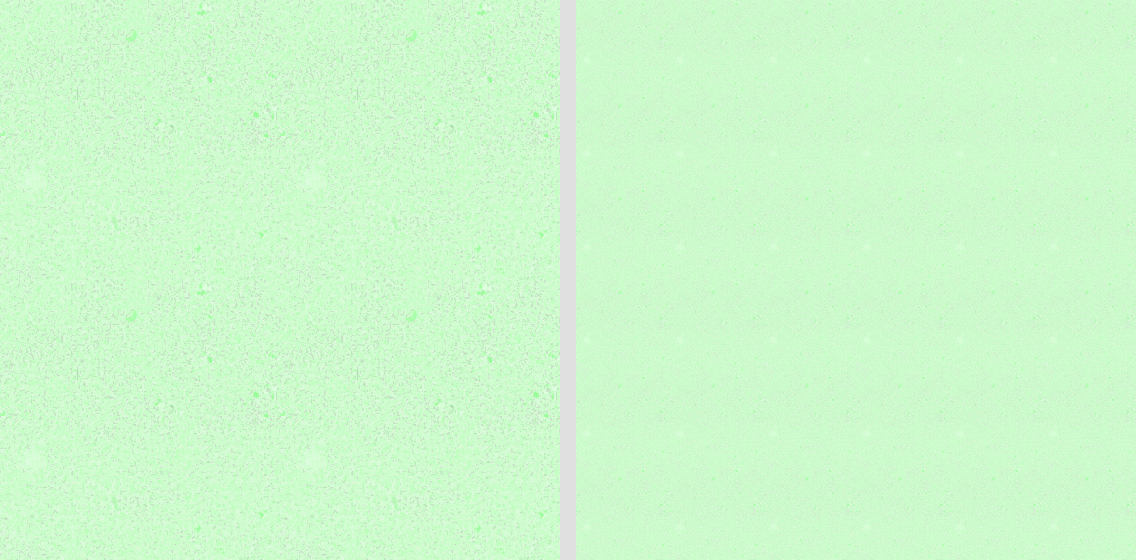
Left: one tile. Right: repeated 3 by 3.
A WebGL 2 fragment shader for this texture:

```glsl
#version 300 es
precision highp float;
// Pale mint paper, two by two identical tiles: wrapping gradient noise makes
// the mottling and grey specks; fibres, scratches, clusters of green flakes
// and one crescent are distance shapes measured on the wrapped tile.
uniform vec2 u_resolution;
out vec4 fragColor;

const float TAU = 6.2831853;

// Integer hash of a non-negative cell to two values in 0..1
vec2 hash2(vec2 cell) {
  uvec2 v = uvec2(cell) * 1664525u + 1013904223u;
  v.x += v.y * 1664525u;
  v.y += v.x * 1664525u;
  v ^= v >> 16u;
  v.x += v.y * 1664525u;
  v.y += v.x * 1664525u;
  v ^= v >> 16u;
  return vec2(v & 65535u) / 65535.0;
}

float corner(vec2 cell, vec2 offset, vec2 f, float period, float seed) {
  vec2 gradient = hash2(mod(cell + offset, period) + seed * 977.0) * 2.0 - 1.0;
  return dot(gradient, f - offset);
}

// Gradient noise that wraps after a whole number of cells
float noise(vec2 p, float period, float seed) {
  vec2 cell = floor(p * period), f = fract(p * period);
  vec2 w = f * f * (3.0 - 2.0 * f);
  float low = mix(corner(cell, vec2(0, 0), f, period, seed),
                  corner(cell, vec2(1, 0), f, period, seed), w.x);
  float high = mix(corner(cell, vec2(0, 1), f, period, seed),
                   corner(cell, vec2(1, 1), f, period, seed), w.x);
  return 2.0 * mix(low, high, w.y);
}

// Shortest offset on the repeating tile
vec2 wrap(vec2 d) { return d - round(d); }

float segment(vec2 p, vec2 a, vec2 b) {
  vec2 h = 0.5 * (b - a), q = wrap(p - a - h);
  return length(q - h * clamp(dot(q, h) / dot(h, h), -1.0, 1.0));
}

float cover(float d, float px) { return 1.0 - smoothstep(-px, px, d); }

void main() {
  vec2 p = fract(2.0 * gl_FragCoord.xy / u_resolution);
  float px = 1.4 / min(u_resolution.x, u_resolution.y);
  vec3 white = vec3(0.90, 1.0, 0.90), leaf = vec3(0.56, 1.0, 0.56);
  vec3 grey = vec3(0.76, 0.86, 0.76);

  // Mottled paper
  vec2 warped = p + 0.006 * vec2(noise(p, 40.0, 1.0), noise(p, 40.0, 2.0));
  float coarse = noise(p, 7.0, 3.0) + 0.7 * noise(p, 17.0, 4.0);
  float grain = 0.5 * noise(warped, 56.0, 5.0) + 0.6 * noise(warped, 118.0, 6.0)
              + 0.6 * noise(p, 190.0, 7.0) + 0.12 * coarse;
  vec3 color = mix(vec3(0.755, 0.995, 0.755), vec3(0.865, 0.98, 0.865),
                   smoothstep(-0.85, 0.85, grain));
  float tint = noise(warped, 70.0, 8.0) + 0.5 * noise(p, 150.0, 9.0);
  color = mix(color, vec3(0.69, 1.0, 0.69), 0.8 * smoothstep(0.5, 0.95, tint));

  // Grey specks, denser in the upper half and sparse on one pale patch
  float patchGlow = exp(-dot(wrap(p - vec2(0.117, 0.35)), wrap(p - vec2(0.117, 0.35))) / 0.0015);
  float speck = 0.6 * noise(warped, 84.0, 10.0) + 0.8 * noise(warped, 165.0, 11.0)
              + 0.2 * coarse + 0.07 * sin(TAU * (p.y - 0.45)) - 0.3 * patchGlow;
  color = mix(color, grey, 0.8 * smoothstep(0.22, 0.7, speck));
  color = mix(color, white, 0.4 * patchGlow);

  // Short faint fibres
  for (int i = 0; i < 44; i++) {
    vec2 start = hash2(vec2(i, 301)), r = hash2(vec2(i, 302));
    float angle = TAU * r.x;
    vec2 end = start + (0.02 + 0.05 * r.y) * vec2(cos(angle), sin(angle));
    float line = cover(segment(warped, start, end) - 0.001, px);
    color = mix(color, i % 2 == 0 ? white : vec3(0.70, 0.98, 0.70), 0.4 * line);
  }

  // Longer scratches and one broad smear
  vec4 scratches[4] = vec4[](vec4(0.09, 0.855, 0.25, 0.76), vec4(0.43, 0.09, 0.448, 0.023),
                             vec4(0.86, 0.0, 0.95, 0.018), vec4(0.409, 0.22, 0.417, 0.18));
  for (int i = 0; i < 4; i++) {
    float width = i == 3 ? 0.006 : 0.0014;
    float line = cover(segment(warped, scratches[i].xy, scratches[i].zw) - width, px);
    color = mix(color, vec3(0.66, 0.98, 0.66), 0.65 * line);
  }
  float dark = cover(segment(p, vec2(0.276, 0.69), vec2(0.277, 0.64)) - 0.001, px);
  dark = max(dark, cover(length(wrap(warped - vec2(0.612, 0.547))) - 0.005, px));
  color = mix(color, vec3(0.62, 0.76, 0.62), 0.6 * dark);

  // Clusters of green and whitish flakes: centre and spread
  vec3 clusters[13] = vec3[](
    vec3(0.732, 0.727, 0.022), vec3(0.724, 0.953, 0.024), vec3(0.745, 0.875, 0.012),
    vec3(0.563, 0.563, 0.016), vec3(0.900, 0.583, 0.030), vec3(0.964, 0.602, 0.022),
    vec3(0.945, 0.507, 0.013), vec3(0.005, 0.530, 0.020), vec3(0.940, 0.167, 0.014),
    vec3(0.787, 0.036, 0.012), vec3(0.974, 0.734, 0.020), vec3(0.063, 0.396, 0.012),
    vec3(0.700, 0.107, 0.014));
  for (int i = 0; i < 13; i++) {
    for (int k = 0; k < 9; k++) {
      vec2 place = hash2(vec2(i, 400 + k)), r = hash2(vec2(i, 500 + k));
      vec2 q = wrap(warped - clusters[i].xy - (place * 2.0 - 1.0) * clusters[i].z);
      float angle = TAU * r.x, c = cos(angle), s = sin(angle);
      q = mat2(c, s, -s, c) * q * vec2(1.0, 1.5);
      float size = (0.12 + 0.28 * r.y * r.y) * clusters[i].z + 0.0015;
      bool pale = k < 4;
      float flake = cover(length(q) - size, px);
      color = mix(color, pale ? white : leaf, (pale ? 0.7 : 0.45 + 0.45 * r.y) * flake);
    }
  }

  // Crescent: a disc with a shifted disc cut away
  vec2 q = wrap(p - vec2(0.466, 0.875));
  float crescent = max(length(q) - 0.023, 0.022 - length(q - vec2(-0.011, 0.012)));
  color = mix(color, vec3(0.65, 1.0, 0.65), 0.9 * cover(crescent, px));

  fragColor = vec4(color, 1.0);
}
```
